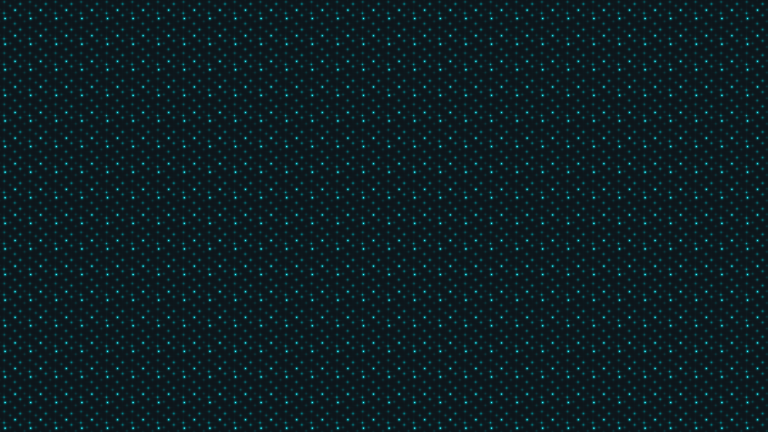
Give the GLSL for this pattern, as a Shadertoy shader.

```glsl
// A dark field of tiny teal sparkles in a square tile repeated across the canvas.
// Each tile sums soft round cores and thin crossed rays, wrapped at the tile edges;
// the summed light is then graded from near-black through teal to pale cyan.

const float TILES_ACROSS = 30.0;
const float CORE_RADIUS = 0.048;   // all lengths are in tiles
const float HALO_RADIUS = 0.090;
const float HALO_GAIN = 0.10;
const float RAY_LENGTH = 0.085;
const float RAY_WIDTH = 0.030;
const float PIXEL_BLUR = 0.30;     // smoothing, in pixel widths
const float TEAL_LEVEL = 0.60;

const vec3 NIGHT = vec3(0.052, 0.083, 0.102);
const vec3 TEAL = vec3(0.010, 0.470, 0.500);
const vec3 CYAN = vec3(0.300, 0.950, 1.000);

// Sparkles of one tile: centre x, centre y, core brightness, ray brightness
const int SPARKLES = 11;
const vec4 SPARKLE[SPARKLES] = vec4[](
    vec4(0.16, 0.36, 0.26, 0.25),
    vec4(0.20, 0.15, 0.92, 0.02),
    vec4(0.59, 0.48, 0.88, 0.02),
    vec4(0.79, 0.72, 0.42, 0.11),
    vec4(0.79, 0.28, 0.36, 0.11),
    vec4(0.58, 0.95, 0.34, 0.09),
    vec4(0.40, 0.65, 0.22, 0.07),
    vec4(0.40, 0.18, 0.18, 0.06),
    vec4(0.17, 0.80, 0.23, 0.08),
    vec4(0.96, 0.50, 0.12, 0.05),
    vec4(0.96, 0.04, 0.11, 0.05)
);

// Round falloff, widened by the pixel size while keeping its total light
float softDot(vec2 d, float radius, float blur) {
    float wide = radius * radius + blur * blur;
    return radius * radius / wide * exp(-dot(d, d) / wide);
}

// Thin tapering ray along the x axis
float softRay(vec2 d, float blur) {
    float wide = RAY_WIDTH * RAY_WIDTH + blur * blur;
    return RAY_WIDTH * inversesqrt(wide)
         * exp(-d.y * d.y / wide - abs(d.x) / RAY_LENGTH);
}

float sparkleLight(vec2 p, float blur) {
    float light = 0.0;
    for (int i = 0; i < SPARKLES; i++) {
        vec4 s = SPARKLE[i];
        vec2 d = p - s.xy;
        d -= round(d);             // nearest copy in the endless tiling
        light += s.z * softDot(d, CORE_RADIUS, blur);
        light += s.z * HALO_GAIN * softDot(d, HALO_RADIUS, blur);
        light += s.w * (softRay(d, blur) + softRay(d.yx, blur));
    }
    return light;
}

vec3 grade(float light) {
    vec3 color = mix(NIGHT, TEAL, min(light / TEAL_LEVEL, 1.0));
    float highlight = clamp((light - TEAL_LEVEL) / (1.0 - TEAL_LEVEL), 0.0, 1.0);
    return mix(color, CYAN, highlight);
}

void mainImage(out vec4 fragColor, in vec2 fragCoord) {
    float pixel = TILES_ACROSS / iResolution.x;
    vec2 p = fragCoord * pixel;
    fragColor = vec4(grade(sparkleLight(p, PIXEL_BLUR * pixel)), 1.0);
}
```
